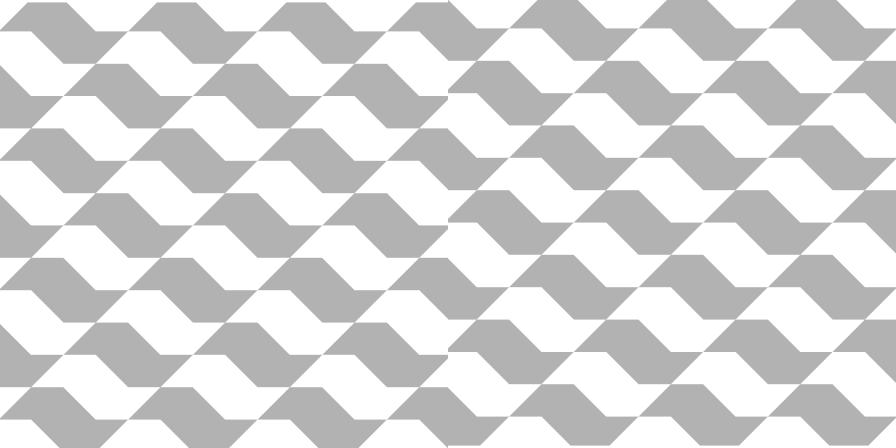
This pattern is drawn by a WebGL 2 fragment shader. Its source:

```glsl
#version 300 es
precision highp float;
// Two square panels of interlocking grey and white bent ribbons; the right
// panel is the left one turned by half a turn. Each ribbon is an eight-sided
// tile given by its left and right bounds, smoothed by supersampling.

uniform vec2 u_resolution;
out vec4 outColor;

// 1 inside a grey ribbon; p is in canvas heights, y pointing down
float ribbon(vec2 p) {
    // lattice units: a tile is 4 wide and 2 high
    vec2 q = (p - vec2(-0.0029, 0.0701)) / 0.0722 + vec2(0.0, 1.0);

    // each row slides right by half a tile
    float row = floor(q.y / 2.0);
    float y = q.y - 2.0 * row;
    float x = mod(q.x - 2.0 * row, 4.0);

    // upper half widens, lower half narrows
    vec2 bounds = y < 1.0 ? vec2(1.0 - y, 2.0 + y) : vec2(y, 5.0 - y);
    return step(bounds.x, x) * step(x, bounds.y);
}

// ribbon pattern of both panels, at a point in canvas heights
float panels(vec2 p) {
    float aspect = u_resolution.x / u_resolution.y;
    bool turned = p.x > 0.5 * aspect;
    vec2 local = turned ? vec2(aspect - p.x, p.y) : vec2(p.x, 1.0 - p.y);

    // narrow white margin along the panel's outer edge
    return ribbon(local) * step(0.0055, local.y);
}

void main() {
    // average a grid of samples within the pixel
    const int GRID = 5;
    float coverage = 0.0;
    for (int j = 0; j < GRID; j++) {
        for (int i = 0; i < GRID; i++) {
            vec2 offset = (vec2(i, j) + 0.5) / float(GRID) - 0.5;
            coverage += panels((gl_FragCoord.xy + offset) / u_resolution.y);
        }
    }
    coverage /= float(GRID * GRID);

    vec3 white = vec3(1.0);
    vec3 grey = vec3(0.70);
    outColor = vec4(mix(white, grey, coverage), 1.0);
}
```
